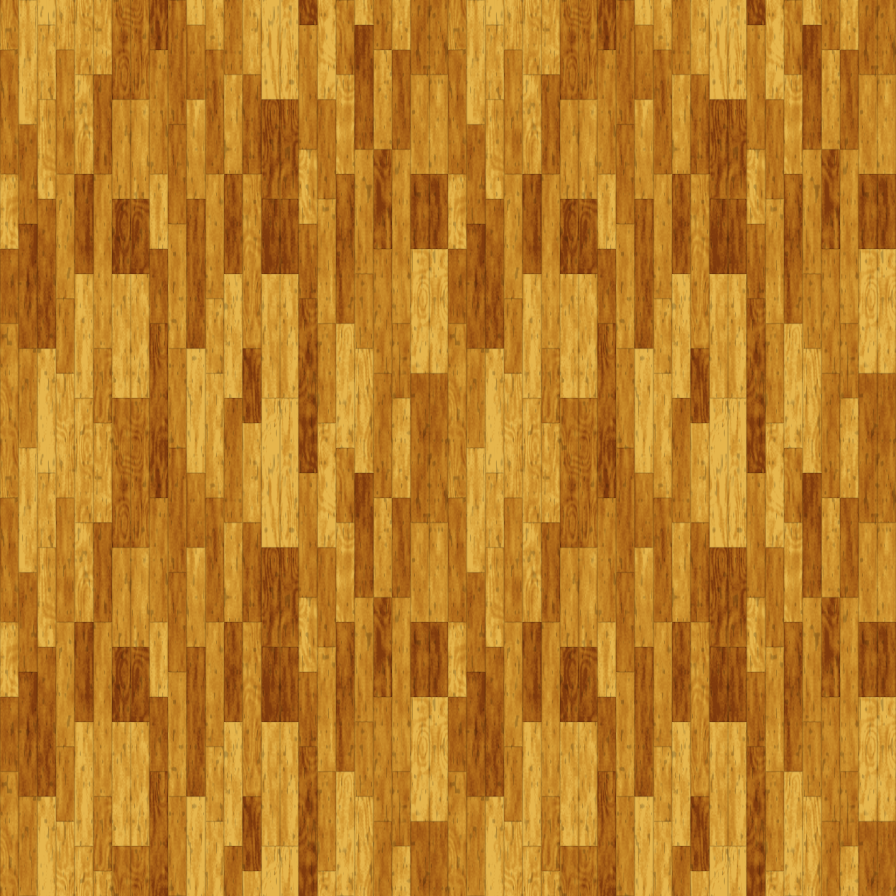
Reproduce this texture procedurally as a Shadertoy shader.

```glsl
// Strip parquet: narrow upright wooden strips cut into boards of uneven length.
// A tile of 24 strips repeats 2 x 2; hashed joints and tones set out the boards,
// and stretched periodic noise adds streaks, pores and figured grain.

const float TILES = 2.0;          // repeats across and down
const float STRIPS = 24.0;        // strips in one tile
const float MODULE = 8.0;         // strips after which the layout recurs
const float BOARDS = 4.0;         // boards along one strip of a tile
const float JOINT_GRID = 18.0;    // joints snap to this division of a tile
const float JOINT_JITTER = 0.7;
const float OWN_TONE = 0.3;       // share of boards that break the module's tones
const float SEAM_WIDTH = 0.07;    // in strip widths
const float SEAM_DARK = 0.16;
const float STREAKS = 0.30;
const float FIBRES = 0.30;
const float FLECKS = 0.14;
const float PORES = 0.20;
const float FIGURE = 0.09;
const float FIGURED_SHARE = 0.3;  // share of boards with ringed figure
const float DRIFT = 0.24;         // tone change from end to end of a board
const int SAMPLES = 2;            // antialiasing samples per axis

const vec3 WOOD[6] = vec3[6](
    vec3(0.50, 0.23, 0.05), vec3(0.63, 0.35, 0.08), vec3(0.71, 0.44, 0.11),
    vec3(0.77, 0.52, 0.15), vec3(0.83, 0.60, 0.20), vec3(0.90, 0.71, 0.30));

float hash(vec2 p) {
    vec3 q = fract(p.xyx * 0.1031);
    q += dot(q, q.yzx + 33.33);
    return fract((q.x + q.y) * q.z);
}

// Value noise that wraps at the tile border; freq holds whole numbers.
float noise(vec2 t, vec2 freq, float seed) {
    vec2 p = t * freq;
    vec2 i = floor(p);
    vec2 f = smoothstep(0.0, 1.0, fract(p));
    vec2 a = mod(i, freq) + seed;
    vec2 b = mod(i + 1.0, freq) + seed;
    return mix(mix(hash(a), hash(vec2(b.x, a.y)), f.x),
               mix(hash(vec2(a.x, b.y)), hash(b), f.x), f.y);
}

// Height of the lower end of board k in a strip of the module.
float joint(float k, float strip) {
    float phase = hash(vec2(strip, 41.0));
    float jitter = JOINT_JITTER * (hash(vec2(mod(k, BOARDS) + 7.0, strip + 3.0)) - 0.5);
    return round(JOINT_GRID * (k + 0.5 + phase + jitter) / BOARDS) / JOINT_GRID;
}

vec3 woodColor(float tone) {
    float x = clamp(tone, 0.0, 1.0) * 5.0;
    int i = min(int(x), 4);
    return mix(WOOD[i], WOOD[i + 1], x - float(i));
}

vec3 parquet(vec2 uv) {
    vec2 t = fract(uv * TILES);

    // Strip; the last two of each module join into one wide board.
    float column = floor(t.x * STRIPS);
    float lead = column - step(MODULE - 1.0, mod(column, MODULE));
    float strip = mod(lead, MODULE);
    float y = fract(t.y - step(2.0 * MODULE, lead) / JOINT_GRID);

    // Board along the strip.
    float k = -2.0;
    for (float j = -1.0; j < BOARDS; j++)
        if (y >= joint(j, strip)) k = j;
    float low = joint(k, strip);
    float high = joint(k + 1.0, strip);
    float id = mod(k, BOARDS);
    float seed = 3.0 * (lead * BOARDS + id);

    // Base tone, evenly spread over the boards.
    float spread = fract(0.618 * (strip * BOARDS + id) + 0.2);
    float own = hash(vec2(seed, 5.0));
    float pick = hash(vec2(seed, 23.0)) < OWN_TONE ? own : spread;
    float tone = mix(0.14, 0.98, pick);
    tone += DRIFT * (own - 0.5) * ((y - low) / (high - low) - 0.5);

    // Grain.
    tone += STREAKS * (noise(t, vec2(96.0, 9.0), seed) - 0.5);
    tone += FIBRES * (noise(t, vec2(192.0, 36.0), seed) - 0.5);
    tone += FLECKS * (noise(t, vec2(384.0, 256.0), seed) - 0.5);
    float rings = sin(38.0 * noise(t, vec2(36.0, 12.0), seed + 1.0));
    tone += FIGURE * rings * step(hash(vec2(seed, 61.0)), FIGURED_SHARE);
    float pore = smoothstep(0.74, 0.95, noise(t, vec2(240.0, 60.0), seed + 2.0));

    // Seams along and across the strips.
    float side = fract(t.x * STRIPS);
    float edge = min(min(side, 1.0 - side), min(y - low, high - y) * STRIPS);
    float seam = 1.0 - smoothstep(0.0, SEAM_WIDTH, edge);
    return woodColor(tone) * (1.0 - PORES * pore) * (1.0 - SEAM_DARK * seam);
}

void mainImage(out vec4 fragColor, in vec2 fragCoord) {
    vec3 sum = vec3(0.0);
    for (int i = 0; i < SAMPLES * SAMPLES; i++) {
        vec2 cell = vec2(i % SAMPLES, i / SAMPLES) + 0.5;
        vec2 offset = cell / float(SAMPLES) - 0.5;
        sum += parquet((fragCoord + offset) / iResolution.xy);
    }
    fragColor = vec4(sum / float(SAMPLES * SAMPLES), 1.0);
}
```
